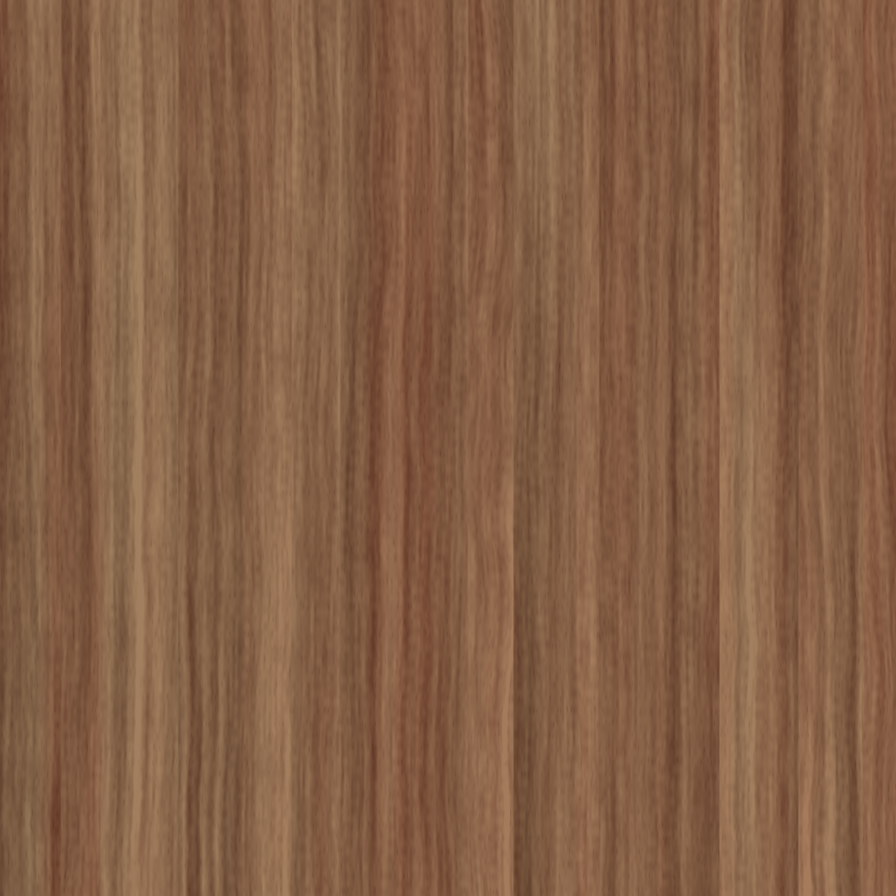
This texture is drawn by a WebGL 1 fragment shader. Its source:

```glsl
precision highp float;
// Striped walnut veneer: upright leaves of uneven width, each with its own tone.
// Layered sines make the grain waver; stretched noise from broad bands to fine
// fibres sets the tone, and a jittered cell grid scatters short dark pores.
uniform vec2 u_resolution;

float hash(vec2 p) {
  return fract(sin(dot(p, vec2(127.1, 311.7))) * 43758.5);
}

float noise(vec2 p) {
  vec2 i = floor(p), f = fract(p);
  f = f * f * (3.0 - 2.0 * f);
  return mix(mix(hash(i), hash(i + vec2(1.0, 0.0)), f.x),
             mix(hash(i + vec2(0.0, 1.0)), hash(i + 1.0), f.x), f.y);
}

// Noise drawn out along the grain and centred on zero
float streak(vec2 p, float across, float along, float seed) {
  return noise(vec2(p.x * across, p.y * along + seed)) - 0.5;
}

// Sideways drift of the grain, stronger in some leaves
float waver(vec2 p, float seed) {
  float drift = sin(p.y * 5.0 + p.x * 12.0 + seed)
              + 0.6 * sin(p.y * 13.0 - p.x * 23.0 + seed * 2.3)
              + 0.3 * sin(p.y * 31.0 + p.x * 37.0 + seed * 3.7);
  float strength = 0.0008 + 0.005 * pow(hash(vec2(seed, 4.0)), 3.0);
  return strength * drift + 0.003 * streak(p, 25.0, 12.0, seed);
}

// Short dark dashes, one at most per cell
float pores(vec2 p) {
  vec2 grid = p * vec2(260.0, 70.0);
  vec2 cell = floor(grid);
  vec2 centre = 0.35 + 0.3 * vec2(hash(cell + 7.0), hash(cell + 19.0));
  float d = length((fract(grid) - centre) * vec2(1.5, 1.4));
  return step(0.8, hash(cell)) * (1.0 - smoothstep(0.1, 0.5, d));
}

vec3 leafColor(vec2 p, float id) {
  float seed = id * 17.3 + 3.0;
  vec2 g = vec2(p.x + waver(p, seed), p.y);

  // Broad bands
  float tone = 0.58 + 0.3 * (hash(vec2(id, 2.0)) - 0.5);
  tone += 0.55 * streak(g, 26.0, 0.8, seed);
  tone += 0.50 * streak(g, 72.0, 1.0, seed + 40.0);

  // Growth lines, then fibres and speckle
  tone += 0.52 * streak(g, 130.0, 1.4, seed + 80.0);
  tone += 0.34 * streak(g, 215.0, 3.0, seed + 120.0);
  tone += 0.36 * streak(g, 330.0, 22.0, seed + 160.0);
  tone += 0.24 * streak(g, 400.0, 110.0, seed + 180.0);

  // Occasional pale ribbons and dark lines
  tone += 0.24 * smoothstep(0.26, 0.45, streak(g, 55.0, 1.2, seed + 200.0));
  tone -= 0.28 * smoothstep(0.26, 0.45, streak(g, 85.0, 1.5, seed + 240.0));
  tone -= 0.14 * pores(g);

  vec3 darkWood = vec3(0.416, 0.262, 0.184);
  vec3 paleWood = vec3(0.604, 0.452, 0.333);
  vec3 color = mix(darkWood, paleWood, clamp(tone, -0.15, 1.2));

  // Hue swings between russet and olive tan
  float russet = streak(g, 30.0, 0.7, seed + 300.0)
               + 0.5 * streak(g, 80.0, 1.0, seed + 340.0)
               + 0.4 * (hash(vec2(id, 9.0)) - 0.5);
  return color + russet * vec3(0.022, -0.024, -0.018);
}

void main() {
  vec2 p = gl_FragCoord.xy / u_resolution.y;

  // Each column holds one straight seam at a random place
  float column = p.x * 11.0;
  float id = floor(column);
  float seam = 0.15 + 0.7 * hash(vec2(id, 5.0));
  float side = smoothstep(seam - 0.015, seam + 0.015, fract(column));

  vec3 color = mix(leafColor(p, id), leafColor(p, id + 1.0), side);
  gl_FragColor = vec4(color, 1.0);
}
```
